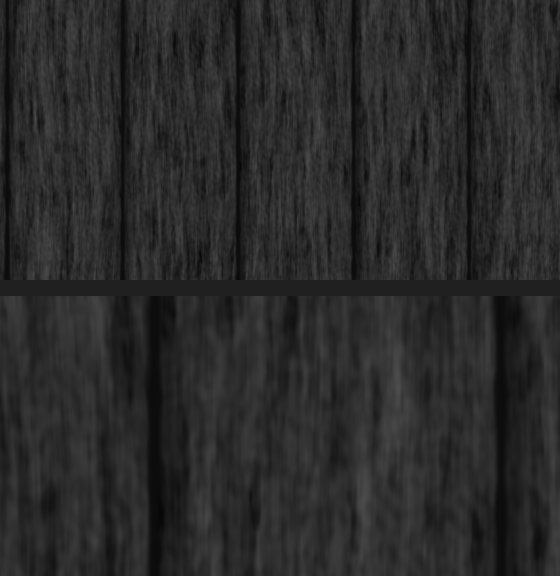
Top, the full canvas; bottom, a detail of the centre.
This texture is drawn by a Shadertoy shader. Its source:

```glsl
// Dark charcoal wall of upright wooden boards with fine grain and shaded grooves.

// Layout, in units of the canvas height
const float BOARD_PITCH  = 0.4123;
const float FIRST_GROOVE = 0.026;
const float GROOVE_HALF  = 0.011;   // half width of the dark core
const float SHADE_REACH  = 0.012;   // falloff of the soft shade beside it
const float LIP_WIDTH    = 0.034;   // dim bevel to the right of a groove
const float EDGE_WOBBLE  = 0.005;

// Grain frequencies (across, along)
const vec2 FIBRE_FREQ  = vec2(72.0, 6.5);
const vec2 STREAK_FREQ = vec2(20.0, 1.6);
const vec2 STAIN_FREQ  = vec2(48.0, 11.0);
const vec2 GRIT_FREQ   = vec2(125.0, 75.0);
const mat2 GRIT_TURN   = mat2(0.8, 0.6, -0.6, 0.8);

// Tones
const vec3  WOOD_TINT     = vec3(1.0, 1.0, 1.005);
const float WOOD_LEVEL    = 0.183;
const float FIBRE_AMOUNT  = 0.21;
const float STREAK_AMOUNT = 0.085;
const float GRIT_AMOUNT   = 0.055;
const float STAIN_AMOUNT  = 0.05;
const float BOARD_AMOUNT  = 0.008;
const float GROOVE_LEVEL  = 0.045;

float hash(vec2 p) {
    return fract(sin(dot(p, vec2(127.1, 311.7))) * 43758.5453);
}

float noise(vec2 p) {
    vec2 cell = floor(p);
    vec2 f = fract(p);
    f = f * f * (3.0 - 2.0 * f);
    float low  = mix(hash(cell), hash(cell + vec2(1.0, 0.0)), f.x);
    float high = mix(hash(cell + vec2(0.0, 1.0)), hash(cell + 1.0), f.x);
    return mix(low, high, f.y);
}

// Three octaves, normalised to 0..1
float fbm(vec2 p) {
    float sum = 0.0;
    float weight = 0.5;
    for (int i = 0; i < 3; i++) {
        sum += weight * noise(p);
        p = p * 2.03 + vec2(17.3, 9.1);
        weight *= 0.6;
    }
    return sum / 0.98;
}

// Brightness of the bare wood; each board has its own grain
float woodTone(vec2 p, float board) {
    float seed = hash(vec2(board, 4.7));
    vec2 q = p + vec2(3.0 * seed, 7.0 * seed);
    q.x += 0.03 * (noise(q * vec2(3.5, 1.8)) - 0.5);   // bend the fibres

    float fibre  = fbm(q * FIBRE_FREQ) - 0.5;
    float streak = fbm(q * STREAK_FREQ + 31.0) - 0.5;
    float grit   = noise(GRIT_TURN * (q * GRIT_FREQ)) - 0.5;
    float stain  = smoothstep(0.52, 0.75, fbm(q * STAIN_FREQ + 57.0));

    return WOOD_LEVEL
         + FIBRE_AMOUNT * fibre
         + STREAK_AMOUNT * streak
         + GRIT_AMOUNT * grit
         - STAIN_AMOUNT * stain
         + BOARD_AMOUNT * (seed - 0.5);
}

void mainImage(out vec4 fragColor, in vec2 fragCoord) {
    vec2 p = fragCoord / iResolution.y;

    // Board index and signed distance to the nearest groove
    float x = (p.x - FIRST_GROOVE) / BOARD_PITCH;
    float board = floor(x);
    float across = fract(x);
    float nearest = floor(x + 0.5);
    float d = (x - nearest) * BOARD_PITCH;

    float tone = woodTone(p, board);

    // Slight rounding of each board
    tone *= 0.95 + 0.06 * sin(3.14159 * across);

    // Dim bevel on the right side, worn unevenly from groove to groove
    float lipWear = mix(0.1, 0.22, hash(vec2(nearest, 8.3)));
    float lip = step(0.0, d) * (1.0 - smoothstep(0.6 * LIP_WIDTH, LIP_WIDTH, d));
    tone *= 1.0 - lipWear * lip;

    // Ragged dark groove with soft shade around it
    float ragged = noise(vec2(nearest * 5.3, p.y * 22.0)) - 0.5;
    float gap = abs(d) + EDGE_WOBBLE * ragged;
    tone *= 1.0 - 0.5 * exp(-max(gap, 0.0) / SHADE_REACH);
    float core = 1.0 - smoothstep(0.2 * GROOVE_HALF, GROOVE_HALF, gap);
    tone = mix(tone, GROOVE_LEVEL, 0.9 * core);

    fragColor = vec4(clamp(tone * WOOD_TINT, 0.0, 1.0), 1.0);
}
```
